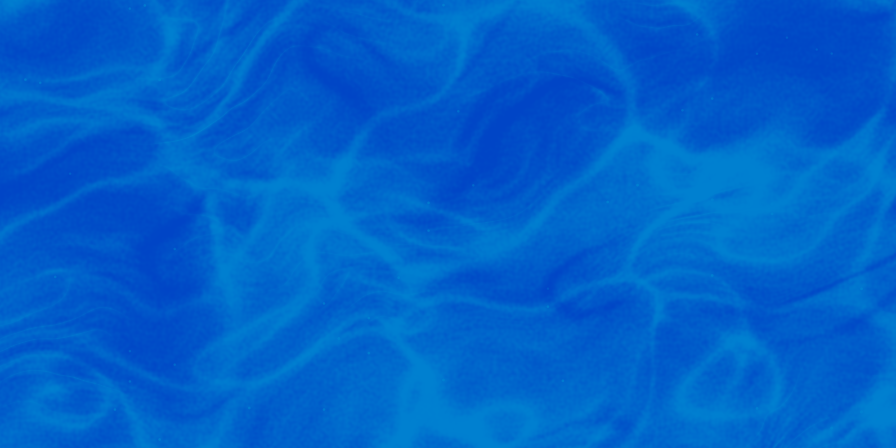
This texture is drawn by a Shadertoy shader. Its source:

```glsl
vec2 hash2(vec2 p) {
    p = vec2(dot(p, vec2(127.1, 311.7)), dot(p, vec2(269.5, 183.3)));
    return fract(sin(p) * 43758.5453);
}

// Gradient noise, roughly -0.7 to 0.7
float noise(vec2 p) {
    vec2 i = floor(p), f = fract(p);
    vec2 u = f * f * f * (f * (f * 6.0 - 15.0) + 10.0);
    vec2 x = vec2(1.0, 0.0);
    float a = dot(hash2(i) * 2.0 - 1.0, f);
    float b = dot(hash2(i + x.xy) * 2.0 - 1.0, f - x.xy);
    float c = dot(hash2(i + x.yx) * 2.0 - 1.0, f - x.yx);
    float d = dot(hash2(i + x.xx) * 2.0 - 1.0, f - x.xx);
    return 1.4 * mix(mix(a, b, u.x), mix(c, d, u.x), u.y);
}

float fbm(vec2 p) {
    float sum = 0.0, amp = 0.65;
    for (int i = 0; i < 4; i++) {
        sum += amp * noise(p);
        p = mat2(1.6, 1.2, -1.2, 1.6) * p + 7.3;
        amp *= 0.5;
    }
    return sum;
}

vec2 warp(vec2 p) {
    return vec2(noise(p + 3.7), noise(p + 19.2));
}

// Distance to rounded Voronoi borders, in cell units
float cellBorder(vec2 p) {
    vec2 cell = floor(p), f = fract(p), nearest = vec2(0.0);
    float best = 9.0;
    for (int y = -1; y <= 1; y++)
    for (int x = -1; x <= 1; x++) {
        vec2 o = vec2(x, y);
        vec2 r = o + 0.12 + 0.76 * hash2(cell + o) - f;
        if (dot(r, r) < best) { best = dot(r, r); nearest = r; }
    }
    float sum = 0.0;
    for (int y = -2; y <= 2; y++)
    for (int x = -2; x <= 2; x++) {
        vec2 o = vec2(x, y);
        vec2 r = o + 0.12 + 0.76 * hash2(cell + o) - f;
        vec2 gap = r - nearest;
        if (dot(gap, gap) > 0.0001)
            sum += exp(-24.0 * dot(0.5 * (r + nearest), normalize(gap)));
    }
    return max(-log(sum) / 24.0, 0.0);
}

// Signed distance to a contour of the noise
float contour(vec2 p, float level) {
    vec2 e = vec2(0.01, 0.0);
    float n = noise(p);
    vec2 slope = vec2(noise(p + e.xy) - n, noise(p + e.yx) - n) / e.x;
    return (n - level) / (length(slope) + 0.25);
}

// Bright fold: crisp on one side, fading veil on the other
float fold(float d, float width) {
    float crest = exp(-d * d / (width * width));
    float veil = smoothstep(-0.5 * width, 0.5 * width, d) * exp(-max(d, 0.0) / (5.0 * width));
    return 0.6 * crest + 0.5 * veil;
}

// Scattered slanted elliptical rings
float rings(vec2 p) {
    vec2 cell = floor(p), h = hash2(cell + 37.0);
    vec2 r = mat2(0.9, -0.42, 0.42, 0.9) * (fract(p) - 0.4 - 0.2 * h);
    float d = length(r * vec2(1.0, 1.7)) - 0.14 - 0.1 * h.y;
    return step(0.45, h.x) * fold(-d, 0.045) * smoothstep(-0.2, 0.0, d);
}

void mainImage(out vec4 fragColor, in vec2 fragCoord) {
    vec2 uv = fragCoord / iResolution.y;
    vec2 p = uv + 0.16 * warp(uv * 2.1) + 0.04 * warp(uv * 6.0) + 0.005 * warp(uv * 19.0);
    vec2 tilted = mat2(0.97, -0.24, 0.24, 0.97) * p;

    // Broad light and shade
    float light = 0.44 + 0.74 * fbm(tilted * vec2(1.8, 3.0) + 4.0);

    // Large caustic cells
    float border = cellBorder(tilted * vec2(2.0, 2.9) + 11.0);
    float width = 0.042 + 0.035 * noise(uv * 3.0 + 31.0);
    float strength = 0.75 + 0.6 * noise(uv * 2.6 + 8.0);
    light += strength * (0.42 * exp(-border * border / (width * width))
                       + 0.12 * exp(-border / 0.16));

    // Crossing folds, small loops and rings
    float fade = smoothstep(-0.25, 0.35, noise(uv * 2.3 + 52.0));
    light += 0.4 * fade * fold(contour(tilted * vec2(1.9, 3.1) + 23.0, 0.08), 0.03);
    float loopFade = smoothstep(-0.25, 0.35, noise(uv * 2.7 + 71.0));
    light += 0.38 * loopFade * fold(contour(tilted * vec2(3.4, 5.2) + 41.0, 0.18), 0.055);
    light += 0.4 * rings(uv * 2.0 + 0.12 * warp(uv * 4.0) + 0.3);

    // Fine drawn-out filaments
    vec2 q = tilted + 0.08 * warp(p * 4.0 + 13.0);
    float ridge = 1.0 - abs(noise(q * vec2(3.5, 13.0) + 5.0)) * 2.0;
    float patches = smoothstep(-0.15, 0.4, noise(uv * 3.1 + 90.0));
    light += patches * (0.26 * pow(max(ridge, 0.0), 9.0) - 0.06);
    light += (0.08 + 0.08 * patches) * noise(q * vec2(9.0, 30.0));
    light += (0.08 + 0.1 * patches) * noise(q * vec2(22.0, 64.0) + 17.0);

    // Narrow dark creases
    float crease = abs(contour(tilted * vec2(2.4, 4.6) + 63.0, -0.1));
    light -= 0.28 * (1.0 - fade) * exp(-crease * crease / 0.002);

    // Faint grain and sparse floating specks
    light += 0.14 * noise(uv * 100.0);
    vec2 speck = hash2(floor(uv * 30.0) + 5.0);
    float dist = length(fract(uv * 30.0) - 0.3 - 0.4 * speck);
    light += 0.4 * step(0.975, speck.x) * smoothstep(0.13, 0.03, dist);

    light = smoothstep(-0.16, 1.16, light);
    vec3 deepBlue = vec3(0.0, 0.27, 0.775);
    vec3 brightBlue = vec3(0.0, 0.5, 0.815);
    fragColor = vec4(mix(deepBlue, brightBlue, light), 1.0);
}
```
